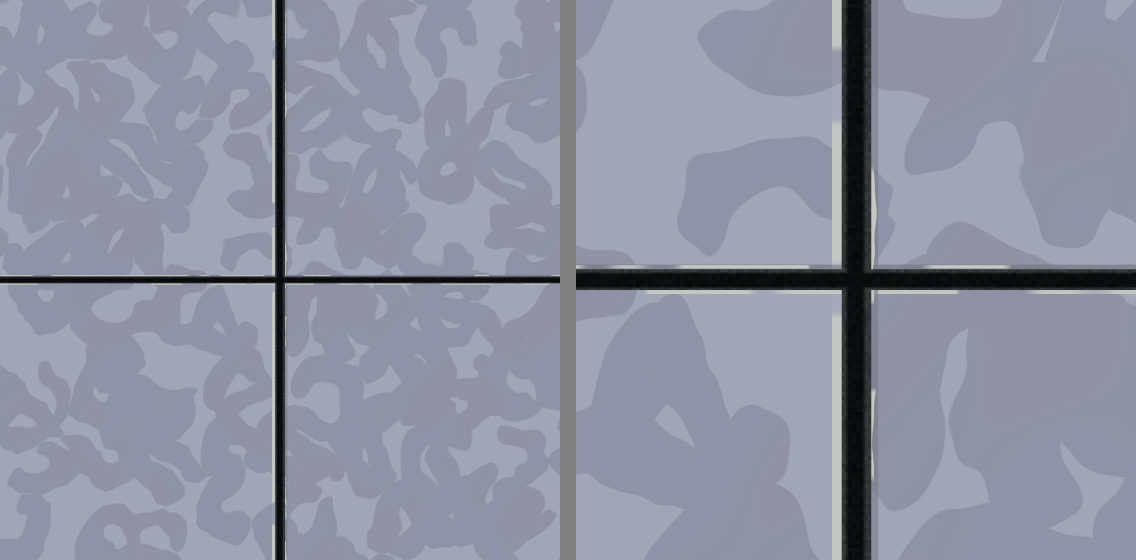
Left: the whole. Right: its middle third, enlarged.
Write a WebGL 2 fragment shader that draws this texture.

```glsl
#version 300 es
precision highp float;
// Four blue-grey camouflage panels split by a worn, bevelled black cross groove.

uniform vec2 u_resolution;
out vec4 outColor;

const vec3 PALE = vec3(0.627, 0.647, 0.722);
const vec3 SLATE = vec3(0.557, 0.578, 0.654);
const vec3 MAUVE = vec3(0.565, 0.570, 0.645);
const vec3 BEVEL = vec3(0.46, 0.47, 0.51);
const vec3 CHIP = vec3(0.77, 0.78, 0.76);
const vec3 WALL = vec3(0.17, 0.18, 0.18);
const vec3 BLACK = vec3(0.025, 0.03, 0.035);
const float CELLS = 8.0;

vec2 hash2(vec2 p, float seed) {
  vec3 q = fract(vec3(p.xyx + seed * 7.31) * vec3(0.1031, 0.1030, 0.0973));
  q += dot(q, q.yzx + 33.33);
  return fract((q.xx + q.yz) * q.zy);
}

// Layered sines, roughly -1 to 1
float waves(vec2 p) {
  return 0.5 * sin(p.x + 1.7 * sin(p.y * 0.8))
       + 0.3 * sin(p.y * 2.1 + 1.3 * sin(p.x * 1.6))
       + 0.2 * sin(p.x * 3.7 - p.y * 2.9);
}

vec2 rotate(vec2 p, float a) {
  return mat2(cos(a), sin(a), -sin(a), cos(a)) * p;
}

float arcDistance(vec2 p, float aperture, float radius) {
  p.x = abs(p.x);
  vec2 tip = vec2(sin(aperture), cos(aperture));
  return tip.y * p.x > tip.x * p.y ? length(p - tip * radius)
                                   : abs(length(p) - radius);
}

float barDistance(vec2 p, float halfLength) {
  p.x -= clamp(p.x, -halfLength, halfLength);
  return length(p);
}

// Cellular scatter of curled strokes and bars; negative inside
float strokeField(vec2 p) {
  vec2 cell = floor(p);
  float nearest = 1.0;
  for (int y = -1; y <= 1; y++) {
    for (int x = -1; x <= 1; x++) {
      vec2 id = cell + vec2(x, y);
      vec2 place = hash2(id, 1.0);
      vec2 form = hash2(id, 2.0);
      vec2 turn = hash2(id, 3.0) * 6.2832;
      vec2 local = p - id - mix(vec2(0.2), vec2(0.8), place);
      float curl = arcDistance(rotate(local, turn.x), mix(1.3, 2.6, form.x),
                               mix(0.3, 0.5, form.y)) - mix(0.14, 0.23, place.y);
      nearest = min(nearest, curl);
      if (form.y > 0.5) {
        float bar = barDistance(rotate(local, turn.y), mix(0.3, 0.65, form.x));
        nearest = min(nearest, bar - mix(0.13, 0.22, place.x));
      }
    }
  }
  return nearest;
}

vec3 camouflage(vec2 uv, float px) {
  vec2 p = uv * CELLS;
  p += 0.16 * vec2(waves(p * 2.1), waves(p.yx * 2.3 + 4.0));
  float field = strokeField(p) + 0.045 * waves(p * 6.5 + 2.0);
  float edge = px * CELLS;
  vec3 dark = mix(SLATE, MAUVE, smoothstep(-0.1, 0.5, waves(uv * 17.0 + 5.0)));
  return mix(dark, PALE, smoothstep(-edge, edge, field));
}

// Soft-edged strip between two signed offsets
float strip(float d, float low, float high, float soft) {
  return smoothstep(low - soft, low + soft, d)
       * (1.0 - smoothstep(high - soft, high + soft, d));
}

// Broken coverage along a seam; bias sets how much survives
float wear(float along, float seed, float bias) {
  return smoothstep(-0.08, 0.08, waves(vec2(along * 31.0 + seed, along * 19.0 - seed)) + bias);
}

void main() {
  vec2 uv = gl_FragCoord.xy / u_resolution;
  float px = 1.0 / min(u_resolution.x, u_resolution.y);
  float soft = 0.6 * px;
  vec2 seam = uv - 0.5;
  vec3 color = camouflage(uv, px);

  // Bevels and chipped highlights beside the horizontal groove
  float leftSide = 1.0 - step(0.0, seam.x);
  color = mix(color, BEVEL, 0.7 * strip(seam.y, 0.0060, 0.0092, soft));
  color = mix(color, CHIP, strip(seam.y, 0.0068, 0.0088, soft)
                         * wear(uv.x, 1.0, mix(-0.55, 0.3, leftSide)));
  color = mix(color, CHIP, strip(seam.y, -0.0083, -0.0058, soft)
                         * wear(uv.x, 6.0, mix(0.35, -0.1, leftSide)));

  // Bevels and chipped highlights beside the vertical groove
  color = mix(color, BEVEL, 0.55 * strip(seam.x, 0.0085, 0.0132, soft));
  color = mix(color, CHIP, strip(seam.x, -0.0143, -0.0085, soft)
                         * mix(0.15, 1.0, wear(uv.y, 3.0, 0.45)));
  float bulge = 0.0112 + 0.0018 * waves(vec2(uv.y * 70.0, 2.0));
  color = mix(color, CHIP, strip(seam.x, 0.0085, bulge, soft) * wear(uv.y, 9.0, -0.05));

  // Grey groove walls, then the grainy black core
  float walls = max(strip(seam.x, -0.0085, 0.0091, soft), strip(seam.y, -0.0060, 0.0064, soft));
  float core = max(strip(seam.x, -0.0056, 0.0050, 0.0016), strip(seam.y, -0.0046, 0.0042, 0.0012));
  float grain = hash2(floor(uv * 420.0), 5.0).x;
  color = mix(color, WALL + 0.06 * grain, walls);
  color = mix(color, BLACK + 0.03 * grain, core);
  outColor = vec4(color, 1.0);
}
```
